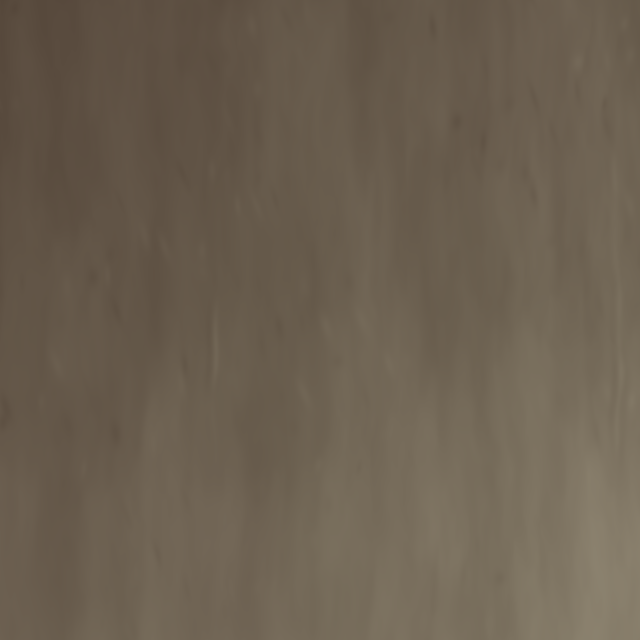
Reproduce this texture procedurally as a WebGL 2 fragment shader.

```glsl
#version 300 es
precision highp float;
// Softly lit, slightly blurred brown wood with an upright grain.
// A diagonal light ramp carries stretched cellular noise for the streaks,
// scattered slanted flecks and a pair of thin, crooked pale seams.

#define DARK_WOOD vec3(0.340, 0.288, 0.235)
#define PALE_WOOD vec3(0.530, 0.490, 0.418)
#define LIGHT_SLOPE vec2(0.43, -0.43)
#define CORNER_GLOW 0.22
#define BROAD_GRAIN 0.17
#define FINE_GRAIN 0.095
#define HAIR_GRAIN 0.05
#define MOTTLE 0.11
#define FLECK_STRENGTH 0.14
#define SEAM_STRENGTH 0.20
#define TINT 0.008

uniform vec2 u_resolution;
out vec4 fragColor;

vec2 hash2(vec2 p) {
    vec3 q = fract(vec3(p.xyx) * vec3(0.1031, 0.1030, 0.0973));
    q += dot(q, q.yzx + 33.33);
    return fract((q.xx + q.yz) * q.zy);
}

// Cellular noise whose cell values blend smoothly, about -0.5 to 0.5
float softCells(vec2 p) {
    vec2 cell = floor(p);
    float total = 0.0, weights = 0.0;
    for (int y = -1; y <= 1; y++)
    for (int x = -1; x <= 1; x++) {
        vec2 id = cell + vec2(x, y);
        vec2 d = id + 0.15 + 0.7 * hash2(id) - p;
        float reach = max(0.0, 1.0 - dot(d, d) / 1.3);
        float w = reach * reach * reach + 1e-5;
        total += w * (hash2(id + 71.0).x - 0.5);
        weights += w;
    }
    return total / weights;
}

// Sparse slanted flecks: negative are dark nicks, positive are pale scuffs
float flecks(vec2 p) {
    vec2 cell = floor(p);
    float sum = 0.0;
    for (int y = -1; y <= 1; y++)
    for (int x = -1; x <= 1; x++) {
        vec2 id = cell + vec2(x, y);
        vec2 kind = hash2(id + 19.0);
        vec2 shape = hash2(id + 43.0);
        vec2 d = p - id - 0.2 - 0.6 * hash2(id);
        d.x += d.y * (shape.x - 0.3) * 0.9;
        d /= vec2(0.11 + 0.13 * shape.y, 0.18 + 0.26 * shape.x);
        float present = smoothstep(0.4, 1.0, kind.x);
        sum += present * exp(-dot(d, d)) * (kind.y < 0.6 ? -1.0 : 0.8);
    }
    return sum;
}

// Two thin pale lines that wander and fade along their length
float seams(vec2 p) {
    float sum = 0.0;
    for (int i = 0; i < 2; i++) {
        float k = float(i);
        float path = 0.338 + 0.627 * k + 0.004 * sin(p.y * 13.0 + k * 2.0)
                   + 0.002 * sin(p.y * 47.0 + k);
        float d = (p.x - path) / 0.0045;
        float along = (p.y - 0.43 - 0.05 * k) / (0.10 + 0.16 * k);
        float broken = 0.55 + softCells(vec2(k * 9.0, p.y * 24.0));
        sum += exp(-d * d - along * along) * broken;
        sum -= 0.4 * exp(-(d + 2.4) * (d + 2.4) - along * along) * broken;
    }
    return sum;
}

void main() {
    vec2 uv = gl_FragCoord.xy / u_resolution;

    // Gentle sideways drift keeps the grain from being ruled straight
    vec2 p = uv;
    p.x += 0.005 * sin(uv.y * 7.0 + uv.x * 5.0) + 0.003 * sin(uv.y * 21.0 - uv.x * 17.0);

    // Light falls toward the lower right corner
    float tone = 0.430 + dot(uv - 0.5, LIGHT_SLOPE);
    vec2 corner = (uv - vec2(1.0, 0.08)) / vec2(0.16, 0.30);
    tone += CORNER_GLOW * exp(-dot(corner, corner));

    // Grain at several scales, a little crisper toward the right
    float crisp = mix(0.8, 1.4, smoothstep(0.4, 1.0, uv.x));
    tone += BROAD_GRAIN * softCells(p * vec2(22.0, 2.6) + 5.0);
    tone += FINE_GRAIN * crisp * softCells(p * vec2(50.0, 7.0) + 31.0);
    tone += HAIR_GRAIN * crisp * softCells(p * vec2(95.0, 26.0) + 140.0);
    tone += MOTTLE * softCells(p * vec2(15.0, 8.0) + 57.0);

    // Flecks gather in patches
    float patches = smoothstep(-0.25, 0.25, softCells(uv * vec2(6.0, 4.0) + 83.0));
    tone += FLECK_STRENGTH * patches * flecks(p * vec2(26.0, 17.0));
    tone += SEAM_STRENGTH * seams(uv);

    // Slow drift between rosy and olive brown
    float hue = softCells(uv * vec2(7.0, 3.0) + 113.0) + 0.5 * (uv.y - uv.x);
    vec3 colour = mix(DARK_WOOD, PALE_WOOD, tone);
    colour += TINT * hue * vec3(0.4, -0.3, 0.3);
    fragColor = vec4(colour, 1.0);
}
```
